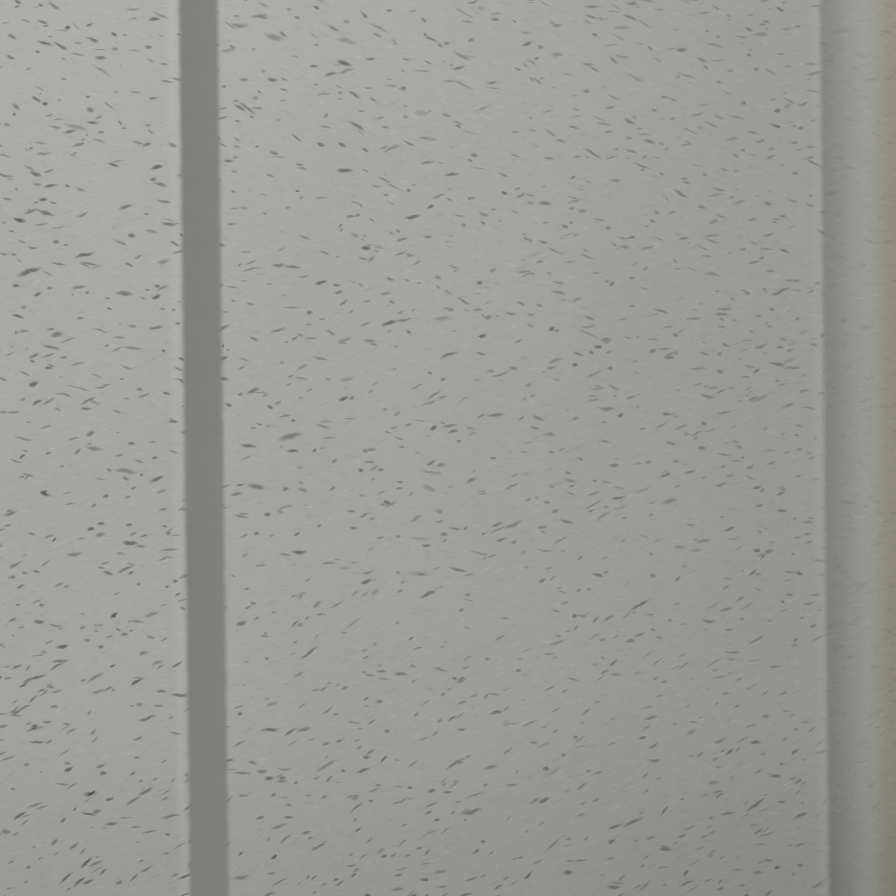
A WebGL 2 fragment shader for this texture:

```glsl
#version 300 es
precision highp float;

uniform vec2 u_resolution;
out vec4 fragColor;

vec2 hash2(vec2 p) {
    vec3 q = fract(p.xyx * vec3(0.1031, 0.1030, 0.0973));
    q += dot(q, q.yzx + 33.33);
    return fract((q.xx + q.yz) * q.zy);
}

// Layered sines, roughly -1 to 1
float waves(vec2 p) {
    float sum = 0.0, gain = 0.5;
    for (int i = 0; i < 4; i++) {
        sum += gain * sin(p.x + 1.7 * sin(p.y)) * cos(p.y - 1.3 * sin(p.x * 0.7));
        p = mat2(1.6, 1.2, -1.2, 1.6) * p + 2.3;
        gain *= 0.55;
    }
    return sum;
}

// Cellular flecks: one tilted, stretched pit per chosen cell
float flecks(vec2 p, vec2 grid, float density, float size, float seed) {
    vec2 home = floor(p * grid);
    float cover = 0.0;
    for (int j = -1; j <= 1; j++) {
        for (int i = -1; i <= 1; i++) {
            vec2 cell = home + vec2(i, j);
            vec2 place = hash2(cell + seed);
            vec2 look = hash2(cell + seed + 57.0);
            vec2 kind = hash2(cell + seed + 113.0);
            vec2 d = p - (cell + place) / grid;
            float tilt = mix(0.42, -0.22, p.y) + (look.x - 0.5) * 0.9;
            d.y -= d.x * tilt;
            float wide = size * mix(0.7, 2.3, kind.y * kind.y);
            float high = size * mix(0.28, 0.55, look.y);
            float pit = 1.0 - smoothstep(0.25, 1.15, length(d / vec2(wide, high)));
            float present = step(kind.x, density);
            cover = max(cover, pit * present * mix(0.35, 1.0, place.x * look.y + 0.25));
        }
    }
    return cover;
}

void main() {
    vec2 uv = gl_FragCoord.xy / u_resolution;
    float pixel = 1.0 / min(u_resolution.x, u_resolution.y);

    // Broad light: brighter at upper left, dim at the right
    float light = 0.607 + 0.055 * uv.y - 0.045 * smoothstep(0.45, 0.95, uv.x);
    light += 0.018 * (1.0 - smoothstep(0.0, 0.6, uv.x));
    light -= 0.025 * (1.0 - smoothstep(0.0, 0.22, uv.y));
    light += 0.006 * waves(uv * vec2(5.0, 7.0));

    // Fine plaster grain
    vec2 warped = uv + 0.0022 * vec2(waves(uv * 75.0), waves(uv.yx * 90.0 + 4.0));
    light += 0.007 * waves(uv * vec2(130.0, 260.0));
    light += 0.022 * flecks(warped + vec2(0.0, 0.002), vec2(75.0, 110.0), 0.4, 0.004, 11.0);
    light -= 0.024 * flecks(warped, vec2(75.0, 110.0), 0.45, 0.004, 31.0);

    // Dark pits, larger and stronger toward the left
    float leftness = 1.0 - smoothstep(0.05, 0.85, uv.x);
    float patchy = 0.48 + 0.28 * waves(uv * vec2(19.0, 23.0));
    float pits = flecks(warped, vec2(39.0, 52.0), patchy, 0.0052, 71.0);
    pits = max(pits, 0.8 * flecks(warped, vec2(48.0, 64.0), patchy * 0.8, 0.0042, 203.0));
    float bold = flecks(warped, vec2(24.0, 30.0), 0.1 + 0.2 * leftness, 0.0068, 331.0);
    float onPanel = 1.0 - 0.75 * smoothstep(0.905, 0.925, uv.x);
    light -= onPanel * (mix(0.15, 0.24, leftness) * pits + 0.22 * leftness * bold);

    // Leaning groove with a pale lip on its left
    float ragged = 0.0012 * waves(vec2(3.0, uv.y * 70.0));
    float grooveX = uv.x - mix(0.2335, 0.221, uv.y) + ragged;
    float soft = 0.0028 + pixel;
    float groove = 1.0 - smoothstep(0.0215 - soft, 0.0215 + soft, abs(grooveX));
    light += 0.022 * exp(-pow((grooveX + 0.030) / 0.006, 2.0));
    float grooveLight = 0.493 + 0.012 * uv.y + 0.25 * grooveX;
    grooveLight += 0.005 * waves(uv * vec2(60.0, 90.0));
    light = mix(light, grooveLight, groove);

    // Stepped edge at the right, shaded then rising again
    float edgeX = uv.x - mix(0.925, 0.915, uv.y) + ragged;
    float strip = smoothstep(-soft, soft, edgeX);
    light += 0.014 * exp(-pow((edgeX + 0.007) / 0.005, 2.0));
    light -= strip * 0.085 * (1.0 - smoothstep(0.0, 0.05, edgeX));
    light -= 0.045 * smoothstep(0.965, 1.0, uv.x);

    // Grey with a faint green cast, warm at the outer margin
    vec3 tint = mix(vec3(0.997, 1.003, 0.972), vec3(1.02, 0.99, 0.91), smoothstep(0.965, 1.0, uv.x));
    fragColor = vec4(clamp(light * tint, 0.0, 1.0), 1.0);
}
```
